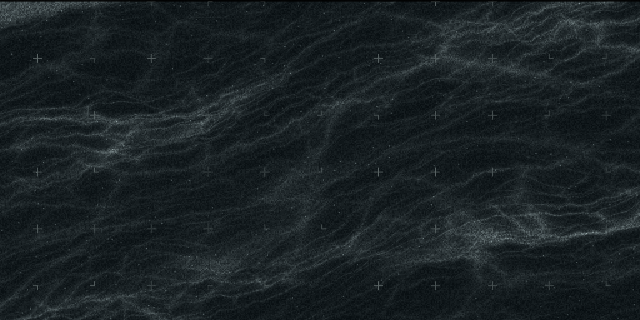
A Shadertoy shader for this texture:

```glsl
// Dark water seen from above: pale, grainy strands braid along a tilted current.
// Strands are borders of stretched, leaning cellular noise, bent by layered sines;
// film grain, stray specks and a grid of thin survey marks lie on top.

const vec3  DEEP        = vec3(0.051, 0.078, 0.090);
const vec3  FOAM        = vec3(0.94, 1.0, 0.99);
const vec3  MARK_COLOR  = vec3(0.40, 0.44, 0.44);
const float SLOPE       = 0.2;     // rise of the current to the right
const float LEAN        = 1.8;     // tilt of the branches that cross it
const float STRETCH     = 0.3;     // along-current squeeze of the cells
const float CELL_SCALE  = 5.2;     // cells per canvas height, largest layer
const float BEND        = 0.18;    // steepness of the sine bends
const float STRAND_GAIN = 0.122;
const float BAND_PERIOD = 0.57;    // distance between the bright currents
const float GRAIN_CELLS = 256.0;
const float GRAIN_LEVEL = 0.056;
const float SPECK_CELLS = 38.0;
const float MARK_PITCH  = 0.1777;
const vec2  MARK_ORIGIN = vec2(0.117, 0.107);
const float MARK_ARM    = 0.0137;
const float MARK_HALF   = 0.0012;
const float TOP_EDGE    = 0.995;
const float TAU         = 6.28318;

vec2 hash2(vec2 p) {
    vec3 q = fract(p.xyx * vec3(0.1031, 0.1030, 0.0973));
    q += dot(q, q.yzx + 33.33);
    return fract((q.xx + q.yz) * q.zy);
}

// Gap between the two nearest feature points: zero on a cell border
float cellEdge(vec2 p) {
    vec2 id = floor(p), f = p - id;
    float near = 8.0, next = 8.0;
    for (int y = -1; y <= 1; y++)
    for (int x = -1; x <= 1; x++) {
        vec2 o = vec2(x, y);
        float d = length(o + hash2(id + o + 50.0) - f);
        next = min(next, max(near, d));
        near = min(near, d);
    }
    return next - near;
}

// Bends space by ever finer, turned sines
vec2 warp(vec2 p) {
    mat2 turn = mat2(0.8, 0.6, -0.6, 0.8);
    vec2 dir = p;
    float freq = 5.0;
    for (int i = 0; i < 6; i++) {
        p += BEND / freq * sin(freq * dir.yx + vec2(1.7, 4.1) * float(i + 1));
        dir = turn * p;
        turn *= mat2(0.8, 0.6, -0.6, 0.8);
        freq *= 1.87;
    }
    return p;
}

// Light from all strand layers
float strands(vec2 p) {
    vec2 w = warp(p);
    float rise = w.y - SLOPE * w.x;
    vec2 flow = vec2(w.x - LEAN * rise, rise);
    float sum = 0.0, scale = CELL_SCALE, weight = 1.0;
    for (int i = 0; i < 4; i++) {
        vec2 s = flow * scale * vec2(STRETCH, 1.0) + 7.3 * float(i);
        float e = cellEdge(s);
        float strand = 1.1 * exp(-16.0 * e) + 0.26 * exp(-4.0 * e);
        float fade = 0.58 + 0.42 * sin(1.3 * s.x + 0.6 * s.y) * sin(1.1 * s.y - 0.5 * s.x);
        sum += weight * strand * fade;
        scale *= 1.6;
        weight *= 0.82;
    }
    // Broad bright currents, swelling along their way, and a pale upper left shoal
    vec2 soft = mix(p, w, 0.3);
    float across = soft.y - SLOPE * soft.x;
    float band = 0.5 + 0.5 * cos(TAU * (across - 0.54) / BAND_PERIOD);
    float swell = 0.9 + 0.35 * sin(4.5 * soft.x);
    float shoal = smoothstep(0.89, 0.93, across);
    return sum * (0.5 + 0.9 * band * band * swell) + 1.4 * shoal;
}

// Sparse round dots, one at most per cell
float specks(vec2 p, float pixel) {
    vec2 id = floor(p * SPECK_CELLS);
    vec2 pick = hash2(id + 211.0);
    vec2 center = (id + 0.15 + 0.7 * hash2(id + 97.0)) / SPECK_CELLS;
    float disc = 1.0 - smoothstep(-0.5, 0.5, (length(p - center) - 0.0019) / pixel);
    return disc * step(pick.x, 0.12) * (0.35 + 0.65 * pick.y);
}

// Grid of crosses; some lose two arms to become corners, some are missing
float marks(vec2 p, float pixel) {
    vec2 id = round((p - MARK_ORIGIN) / MARK_PITCH);
    vec2 d = p - MARK_ORIGIN - id * MARK_PITCH;
    vec2 kind = hash2(id + 31.0);
    vec2 side = sign(hash2(id + 73.0) - 0.5);
    vec2 back = kind.x < 0.4 ? vec2(MARK_HALF) : vec2(MARK_ARM);
    vec2 along = max(d * side - MARK_ARM, -d * side - back);
    vec2 bars = max(along, abs(d.yx) - MARK_HALF);
    float shape = 1.0 - smoothstep(-0.5, 0.5, min(bars.x, bars.y) / pixel);
    return shape * step(kind.x, 0.82) * (0.5 + 0.5 * kind.y);
}

void mainImage(out vec4 fragColor, in vec2 fragCoord) {
    float pixel = 1.0 / iResolution.y;
    vec2 p = fragCoord * pixel;

    // Water, with grain that grows in the light
    vec2 grain = hash2(floor(p * GRAIN_CELLS) + 17.0);
    float light = STRAND_GAIN * strands(p) * (0.6 + 0.8 * grain.x);
    vec3 color = DEEP + FOAM * (light + GRAIN_LEVEL * (grain.y - 0.5));

    // Overlays
    color += 0.28 * FOAM * specks(p, pixel);
    color = mix(color, MARK_COLOR, marks(p, pixel));
    color *= 1.0 - 0.9 * smoothstep(-0.5, 0.5, (p.y - TOP_EDGE) / pixel);
    fragColor = vec4(clamp(color, 0.0, 1.0), 1.0);
}
```
